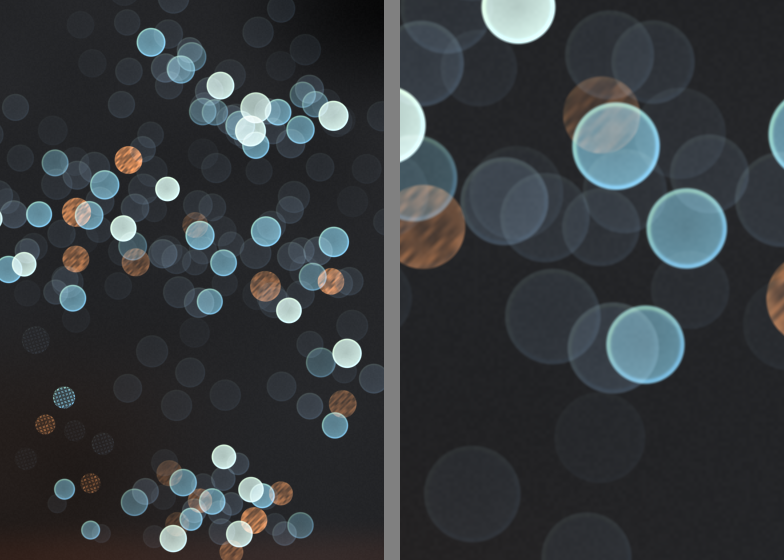
Left, the full canvas; right, a detail of the centre.
Give the GLSL for this background, as a WebGL 1 fragment shader.

```glsl
precision highp float;
// Night bokeh: translucent out-of-focus light discs over a dark, hazy backdrop.
// Low-discrepancy points scatter the discs inside leaning elliptical clusters;
// each disc has a thin two-tone rim and is screened over the layers below it.

uniform vec2 u_resolution;

// Lengths are fractions of the canvas height.
const float DISC_RADIUS = 0.0255;
const float EDGE_SOFTNESS = 0.0011;
const float RIM_WIDTH = 0.0015;
const float RIM_GAIN = 0.32;
const float GRAIN = 0.014;
const float MESH_PITCH = 0.0065;
const int MAX_DISCS = 64;

const vec3 PALE = vec3(0.73, 0.84, 0.81);
const vec3 BLUE = vec3(0.28, 0.47, 0.54);
const vec3 AMBER = vec3(0.80, 0.47, 0.24);
const vec3 SLATE = vec3(0.085, 0.110, 0.135);
const vec3 RIM_WARM = vec3(0.72, 0.90, 0.48);
const vec3 RIM_COOL = vec3(0.36, 0.68, 1.00);
const vec3 NIGHT = vec3(0.138, 0.142, 0.152);
const vec3 EARTH = vec3(0.130, 0.108, 0.100);

float hash(vec2 p) {
  vec3 q = fract(p.xyx * 0.1031);
  q += dot(q, q.yzx + 33.33);
  return fract((q.x + q.y) * q.z);
}

float noise(vec2 p) {
  vec2 cell = floor(p), f = fract(p);
  f = f * f * (3.0 - 2.0 * f);
  return mix(mix(hash(cell), hash(cell + vec2(1.0, 0.0)), f.x),
             mix(hash(cell + vec2(0.0, 1.0)), hash(cell + 1.0), f.x), f.y);
}

vec3 screen(vec3 base, vec3 light) {
  return 1.0 - (1.0 - base) * (1.0 - clamp(light, 0.0, 1.0));
}

// Diagonal fibres that mottle the amber lights.
float fibres(vec2 p) {
  vec2 q = vec2(p.x + p.y, p.y - p.x);
  return 0.42 + 0.8 * noise(q * vec2(75.0, 230.0));
}

// Fine crossed threads that veil the lights in the lower left.
float mesh(vec2 p) {
  vec2 q = vec2(p.x + 0.3 * p.y, p.y - 0.3 * p.x) / MESH_PITCH;
  vec2 thread = smoothstep(0.1, 0.35, abs(fract(q) - 0.5));
  return 1.0 - 0.65 * max(1.0 - thread.x, 1.0 - thread.y);
}

// Light of one disc, given the offset from its centre.
vec3 disc(vec2 offset, float radius, vec3 tint, float rimLevel) {
  float dist = length(offset);
  float soft = max(EDGE_SOFTNESS, 0.8 / u_resolution.y);
  float body = 1.0 - smoothstep(radius - soft, radius + soft, dist);
  float rimOffset = (dist - radius + RIM_WIDTH) / RIM_WIDTH;
  float rim = exp(-rimOffset * rimOffset);
  float slant = dot(offset, vec2(0.5, -0.8)) / radius;
  float shade = 0.88 + 0.14 * dist / radius + 0.10 * slant;
  vec3 rimTint = mix(RIM_COOL, RIM_WARM, smoothstep(-0.6, 0.6, -slant));
  return body * tint * shade + rim * rimTint * rimLevel * RIM_GAIN;
}

// Counts hold the number of pale, blue, amber and slate discs.
void addCluster(inout vec3 colour, vec2 p, vec2 centre, vec2 spread,
                float lean, vec4 counts, float size, float seed) {
  float total = dot(counts, vec4(1.0));
  vec2 start = vec2(hash(vec2(seed, 3.0)), hash(vec2(seed, 17.0)));
  for (int i = 0; i < MAX_DISCS; i++) {
    float n = float(i);
    if (n >= total) break;
    vec2 q = fract(start + n * vec2(0.7549, 0.5698));
    float angle = 6.2832 * q.y;
    vec2 place = sqrt(q.x) * spread * vec2(cos(angle), sin(angle));
    place.y += lean * place.x;
    place += centre + 0.02 * (hash(vec2(n, seed + 5.0)) - 0.5);
    float radius = DISC_RADIUS * size * mix(0.88, 1.08, hash(vec2(n, seed + 9.0)));
    vec2 offset = p - place;
    if (length(offset) > radius * 1.2) continue;

    float vary = hash(vec2(n, seed + 31.0));
    float rim = 0.20 * vary + 0.03;
    vec3 tint = SLATE * mix(0.35, 1.35, vary);
    if (n < counts.x) {
      tint = PALE * mix(0.9, 1.06, vary);
      rim = 0.6;
    } else if (n < counts.x + counts.y) {
      tint = BLUE * mix(0.45, 1.15, vary);
      rim = 0.45 + 0.5 * vary;
    } else if (n < counts.x + counts.y + counts.z) {
      tint = AMBER * mix(0.25, 1.1, vary) * fibres(p);
      rim = 0.08;
    }
    float veiled = (1.0 - step(0.2, place.x)) * step(0.13, place.y) * (1.0 - step(0.42, place.y));
    vec3 light = disc(offset, radius, tint, rim);
    colour = screen(colour, light * mix(1.0, mesh(p), veiled));
  }
}

vec3 backdrop(vec2 p) {
  float earth = (1.0 - smoothstep(0.1, 0.5, p.x)) * (1.0 - smoothstep(0.2, 0.5, p.y));
  vec3 colour = mix(NIGHT, EARTH, earth);
  colour *= 0.92 + 0.16 * noise(p * 7.0);
  colour *= 1.0 - 0.8 * smoothstep(0.35, 0.0, length((p - vec2(0.70, 1.0)) * vec2(1.0, 1.4)));
  return colour + vec3(0.07, 0.025, 0.01) * (1.0 - smoothstep(0.0, 0.08, p.y));
}

void main() {
  vec2 p = gl_FragCoord.xy / u_resolution.y;
  vec3 colour = backdrop(p);

  // Faint lights everywhere, then the brighter groups from top to bottom.
  vec3 faint = colour;
  addCluster(faint, p, vec2(0.34, 0.65), vec2(0.40, 0.40), 0.0, vec4(0, 0, 0, 64), 1.05, 1.0);
  colour = mix(colour, faint, 0.55);
  addCluster(colour, p, vec2(0.36, 0.84), vec2(0.09, 0.04), -1.0, vec4(1, 6, 0, 7), 1.0, 12.0);
  addCluster(colour, p, vec2(0.52, 0.79), vec2(0.11, 0.05), 0.3, vec4(3, 5, 0, 7), 1.03, 23.0);
  addCluster(colour, p, vec2(0.15, 0.61), vec2(0.18, 0.14), 0.25, vec4(4, 7, 4, 13), 0.96, 34.0);
  addCluster(colour, p, vec2(0.46, 0.53), vec2(0.18, 0.09), 0.0, vec4(1, 6, 3, 15), 1.02, 45.0);
  addCluster(colour, p, vec2(0.59, 0.30), vec2(0.09, 0.08), 0.0, vec4(1, 2, 1, 4), 1.0, 56.0);
  addCluster(colour, p, vec2(0.38, 0.10), vec2(0.16, 0.09), -0.1, vec4(4, 6, 6, 14), 0.90, 67.0);
  addCluster(colour, p, vec2(0.13, 0.17), vec2(0.10, 0.13), -0.4, vec4(0, 3, 2, 5), 0.75, 78.0);

  colour += GRAIN * (noise(p * 420.0) - 0.5);
  gl_FragColor = vec4(clamp(colour, 0.0, 1.0), 1.0);
}
```
